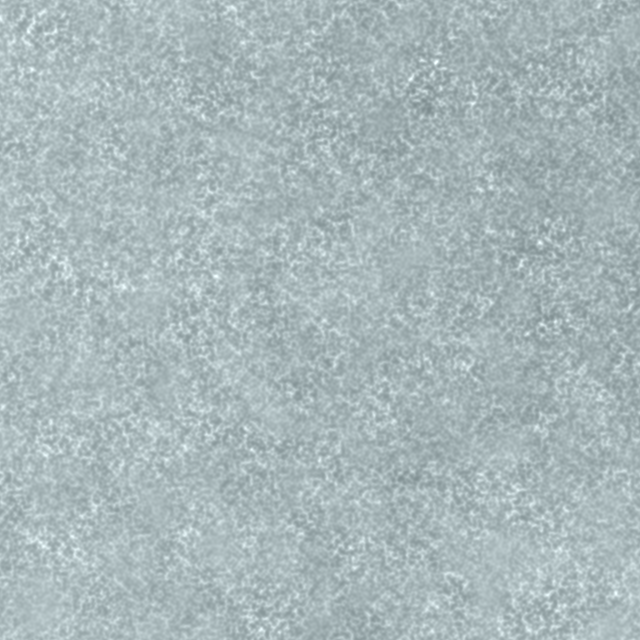
Give the GLSL for this texture, as a WebGL 1 fragment shader.

```glsl
precision highp float;
// Pale blue-grey frosted surface covered in fine, soft, glinting grain.
// Three layers of gradient noise form the grain; broad noise varies its
// strength and shades the sheet, which is lighter on the left and lower right.

uniform vec2 u_resolution;

const vec3 BASE_COLOR = vec3(0.656, 0.716, 0.726);

// Sine-free hash giving a unit gradient for a lattice point.
vec2 latticeGradient(vec2 cell, float seed) {
  vec3 p = fract(vec3(cell.xyx + seed) * vec3(0.1031, 0.1030, 0.0973));
  p += dot(p, p.yzx + 33.33);
  vec2 direction = fract((p.xx + p.yz) * p.zy) * 2.0 - 1.0;
  return normalize(direction + 0.0001);
}

float cornerValue(vec2 cell, vec2 local, vec2 corner, float seed) {
  return dot(latticeGradient(cell + corner, seed), local - corner);
}

// Gradient noise centred on zero.
float gradientNoise(vec2 p, float seed) {
  vec2 cell = floor(p);
  vec2 f = p - cell;
  vec2 blend = f * f * f * (f * (f * 6.0 - 15.0) + 10.0);
  float low = mix(cornerValue(cell, f, vec2(0.0, 0.0), seed),
                  cornerValue(cell, f, vec2(1.0, 0.0), seed), blend.x);
  float high = mix(cornerValue(cell, f, vec2(0.0, 1.0), seed),
                   cornerValue(cell, f, vec2(1.0, 1.0), seed), blend.x);
  return mix(low, high, blend.y);
}

vec2 rotate(vec2 p, float angle) {
  float c = cos(angle);
  float s = sin(angle);
  return vec2(c * p.x - s * p.y, s * p.x + c * p.y);
}

// Clumps, specks and fine grit on differently turned lattices.
float grain(vec2 p) {
  float clumps = gradientNoise(rotate(p, 0.20) * 44.0, 31.0);
  float specks = gradientNoise(rotate(p, 0.55) * 84.0, 17.0);
  float grit = gradientNoise(rotate(p, -0.85) * 150.0, 59.0);
  return 0.36 * clumps + 0.66 * specks + 0.68 * grit;
}

// Broad light: brighter left side and lower right corner, with clouds.
float broadShade(vec2 p) {
  float tilt = 0.060 * (0.46 - p.x);
  float cornerDistance = length(p - vec2(1.0, 0.05));
  float cornerGlow = 0.060 * (1.0 - smoothstep(0.0, 0.45, cornerDistance));
  float clouds = 0.030 * gradientNoise(p * 3.0, 83.0)
               + 0.045 * gradientNoise(rotate(p, 0.4) * 9.0, 101.0)
               + 0.040 * gradientNoise(rotate(p, 1.0) * 21.0, 113.0);
  return tilt + cornerGlow + clouds;
}

// Patches where the grain fades or stands out.
float grainStrength(vec2 p) {
  float patches = gradientNoise(p * 11.0, 127.0)
                + 0.8 * gradientNoise(rotate(p, 0.7) * 23.0, 149.0);
  return clamp(1.0 + 0.75 * patches, 0.45, 1.5);
}

void main() {
  vec2 p = gl_FragCoord.xy / u_resolution.y;

  // The squared term lifts the glints slightly above the shadows.
  float speck = grain(p) * grainStrength(p);
  float speckLight = 0.20 * speck + 0.08 * speck * speck;

  vec3 color = BASE_COLOR + broadShade(p) + speckLight;
  gl_FragColor = vec4(clamp(color, 0.0, 1.0), 1.0);
}
```
